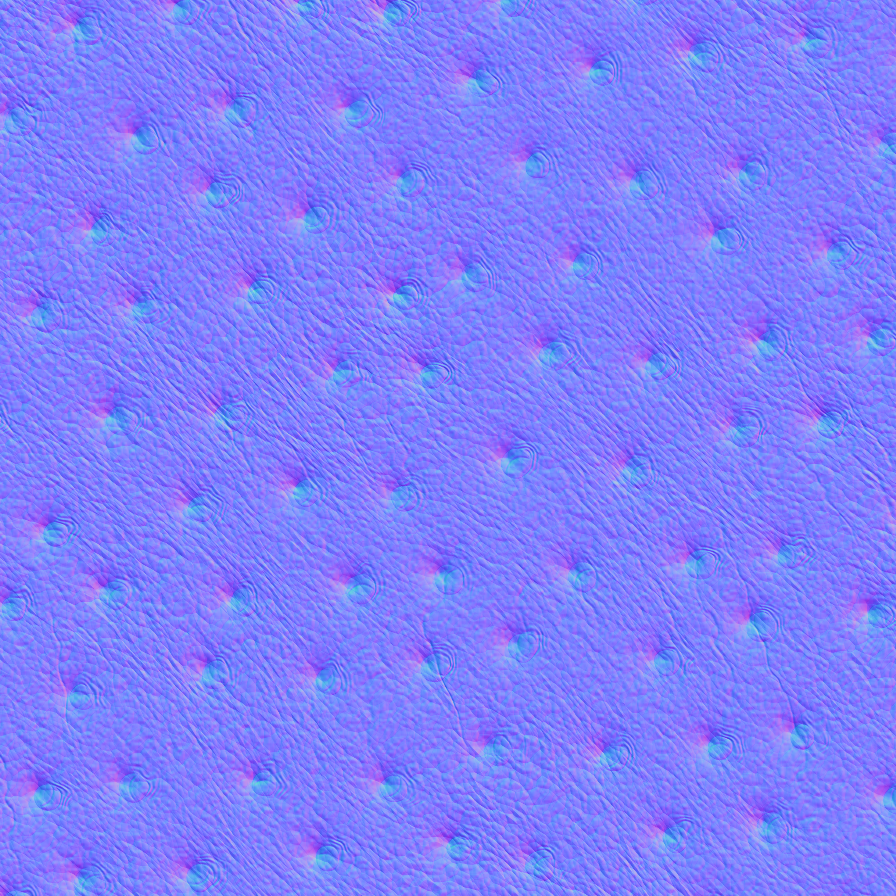
Reproduce this texture map procedurally as a Shadertoy shader.

```glsl
// Tangent-space normal map of quilled leather: dimpled follicles over fine diagonal wrinkles.
#define PIT_GRID vec2(8.0, 9.4)   // follicles across and up the canvas
#define PIT_TILT 0.10             // slope of the follicle rows
#define PIT_JITTER 0.38           // scatter of the follicles in their cells
#define PIT_DEPTH 0.0138
#define PIT_SPREAD 0.0135
#define QUILL_RADIUS 0.0152
#define QUILL_HEIGHT 0.0017
#define GRAIN_ANGLE 0.62          // wrinkles fall to the right by this angle
#define GRAIN_DEPTH 0.0013
#define CREASE_DEPTH 0.0007
#define PORE_DEPTH 0.00075
#define SAMPLE_STEP 0.0009        // distance of the slope samples

mat2 rotation(float a) {
    float c = cos(a), s = sin(a);
    return mat2(c, s, -s, c);
}

vec2 hash2(vec2 p) {
    vec3 q = fract(p.xyx * vec3(0.1031, 0.1030, 0.0973));
    q += dot(q, q.yzx + 33.33);
    return fract((q.xx + q.yz) * q.zy);
}

float valueNoise(vec2 p) {
    vec2 i = floor(p), f = fract(p);
    f = f * f * (3.0 - 2.0 * f);
    float low = mix(hash2(i).x, hash2(i + vec2(1, 0)).x, f.x);
    float high = mix(hash2(i + vec2(0, 1)).x, hash2(i + vec2(1, 1)).x, f.x);
    return mix(low, high, f.y);
}

// Squared distance to the nearest scattered point
float cellular(vec2 p) {
    vec2 i = floor(p);
    float nearest = 8.0;
    for (int y = -1; y <= 1; y++)
    for (int x = -1; x <= 1; x++) {
        vec2 id = i + vec2(x, y);
        vec2 d = id + hash2(id) - p;
        nearest = min(nearest, dot(d, d));
    }
    return nearest;
}

// One follicle: skewed pit, flat quill disc and arc folds at its upper right
float follicle(vec2 d, vec2 seed) {
    float radius = QUILL_RADIUS * (0.88 + 0.25 * seed.x);
    vec2 toLow = d - vec2(-0.0105, 0.0062);
    float pit = -PIT_DEPTH * (0.85 + 0.3 * seed.y)
              * exp(-sqrt(dot(toLow, toLow) + 0.00002) / PIT_SPREAD);

    float wobble = valueNoise(d * 75.0 + seed * 50.0) - 0.5;
    float r = length(d) + 0.003 * wobble;
    float disc = QUILL_HEIGHT * max(0.0, 1.0 - pow(r / radius, 4.0));

    // Short bent scar on the disc
    vec2 s = rotation(seed.x * 6.3) * d;
    float scar = s.y - 0.005 + 35.0 * s.x * s.x;
    disc -= 0.0005 * exp(-pow(scar / 0.0016, 2.0)) * smoothstep(radius, radius * 0.6, r);

    float side = smoothstep(0.0, 0.95, dot(d, vec2(0.88, 0.47)) / max(length(d), 0.001));
    float band = smoothstep(radius * 0.85, radius * 1.1, r) * smoothstep(0.038, 0.018, r);
    float folds = 0.00034 * sin(r * 1050.0 + 9.0 * wobble + 6.0 * seed.y) * side * band;
    return pit + disc + folds;
}

float follicles(vec2 p) {
    mat2 tilt = rotation(-PIT_TILT);
    vec2 g = tilt * p * PIT_GRID + vec2(0.3, 0.6);
    vec2 i = floor(g);
    float h = 0.0;
    for (int y = -1; y <= 1; y++)
    for (int x = -1; x <= 1; x++) {
        vec2 id = i + vec2(x, y);
        vec2 seed = hash2(id + 40.0);
        vec2 site = id + 0.5 + PIT_JITTER * (seed - 0.5);
        site.x += 0.5 * mod(id.y, 2.0) - 0.25;
        h += follicle((g - site) / PIT_GRID * tilt, hash2(id + 90.0));
    }
    return h;
}

// Stretched cells and ridges for wrinkles, noise contours for creases, fine pores
float skin(vec2 p) {
    vec2 bent = p + 0.016 * sin(p.yx * vec2(11.0, 14.0) + vec2(1.0, 2.5))
                  + 0.005 * sin(p.yx * vec2(37.0, 43.0) + p * 19.0)
                  + 0.002 * sin(p.yx * vec2(118.0, 131.0) + p * 47.0);
    float strength = 0.7 + 0.6 * valueNoise(p * 7.0 + 3.0);
    float wrinkles = cellular(rotation(GRAIN_ANGLE) * bent * vec2(56.0, 138.0) + 60.0);
    wrinkles += 0.5 * cellular(rotation(GRAIN_ANGLE + 0.6) * bent * vec2(80.0, 185.0) + 150.0);
    wrinkles += 1.1 * abs(valueNoise(rotation(GRAIN_ANGLE + 0.2) * bent * vec2(40.0, 115.0) + 200.0) - 0.5);

    float contour = valueNoise(rotation(1.15) * bent * vec2(6.0, 23.0) + 70.0) - 0.5
                  + 0.14 * (valueNoise(p * 75.0) - 0.5);
    float crease = exp(-pow(contour / 0.035, 2.0))
                 * smoothstep(0.47, 0.66, valueNoise(p * 8.0 + 17.0));
    float pores = valueNoise(p * 250.0 + 11.0);
    return -GRAIN_DEPTH * strength * wrinkles - CREASE_DEPTH * crease + PORE_DEPTH * pores;
}

float height(vec2 p) {
    return follicles(p) + skin(p);
}

void mainImage(out vec4 fragColor, in vec2 fragCoord) {
    vec2 p = fragCoord / iResolution.y;
    vec2 e = vec2(SAMPLE_STEP, 0.0);
    float h = height(p);
    vec2 slope = vec2(height(p + e.xy) - h, height(p + e.yx) - h) / SAMPLE_STEP;
    vec3 normal = normalize(vec3(-slope, 1.0));
    fragColor = vec4(0.5 + 0.5 * normal, 1.0);
}
```
